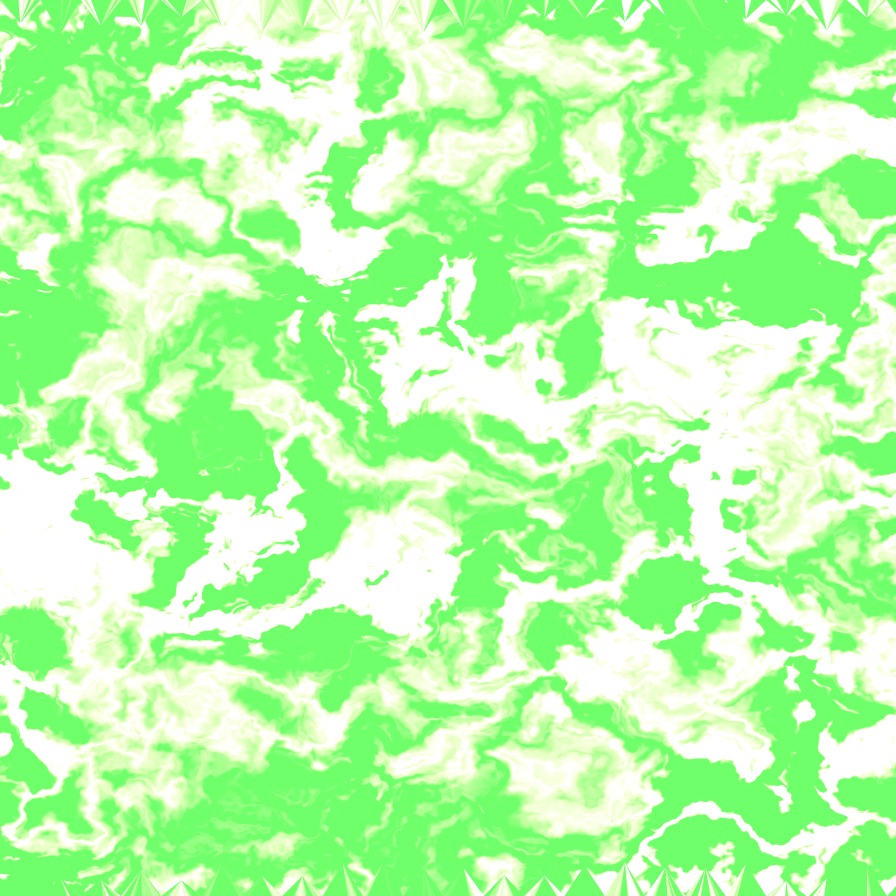
This texture is drawn by a Shadertoy shader. Its source:

```glsl
// Folded, domain-warped marble in bright green and cream white, with fanned wedges along two edges.

const vec3 GREEN = vec3(0.43, 1.0, 0.42);
const vec3 WHITE = vec3(1.0, 1.0, 1.0);
const vec2 CELLS = vec2(11.0, 12.6);    // noise cells across the canvas
const float WARP = 1.8;                 // strength of the domain warp
const float FOLDS = 2.75;               // colour cycles per unit of noise
const float GAIN = 0.52;                // weight of each finer octave
const float MID_TONE = 0.57;            // fold level halfway from green to white
const float SHARP_WIDTH = 0.14;         // fold range of the crispest transitions
const float SOFT_WIDTH = 0.82;          // fold range of the softest transitions
const float RED_CURVE = 1.9;            // red rises earlier than blue
const float WEDGE_WIDTH = 0.045;
const float WEDGE_HEIGHT = 0.038;
const float WEDGE_SPREAD = 0.05;        // how much of the marble a fan spans
const int OCTAVES = 5;
const int SAMPLES = 2;                  // supersampling per axis

float hash(vec2 p) {
    return fract(sin(dot(p, vec2(127.1, 311.7))) * 43758.5453);
}

float valueNoise(vec2 p) {
    vec2 cell = floor(p);
    vec2 f = fract(p);
    f = f * f * (3.0 - 2.0 * f);
    float low = mix(hash(cell), hash(cell + vec2(1.0, 0.0)), f.x);
    float high = mix(hash(cell + vec2(0.0, 1.0)), hash(cell + vec2(1.0, 1.0)), f.x);
    return mix(low, high, f.y);
}

float fbm(vec2 p) {
    float sum = 0.0;
    float total = 0.0;
    float amplitude = 0.5;
    for (int i = 0; i < OCTAVES; i++) {
        sum += amplitude * valueNoise(p);
        total += amplitude;
        amplitude *= GAIN;
        p = p * 2.03 + vec2(17.3, 9.1);
    }
    return sum / total;
}

// Marble tone: 0 is green, 1 is white
float marble(vec2 uv) {
    vec2 p = uv * CELLS;
    vec2 bend = vec2(fbm(p + vec2(3.7, 41.2)), fbm(p + vec2(28.3, 11.9))) - 0.5;
    float field = fbm(p + WARP * bend + vec2(60.5, 23.4));
    float fold = abs(2.0 * fract((field - 0.5) * FOLDS + 0.25) - 1.0);
    float softness = smoothstep(0.2, 0.8, valueNoise(p * 0.7 + bend + 83.0));
    float width = mix(SHARP_WIDTH, SOFT_WIDTH, softness);
    return clamp((fold - MID_TONE) / width + 0.5, 0.0, 1.0);
}

// Near the lower and upper edges, spread the marble into fans from scattered tips
vec2 fanEdges(vec2 uv) {
    float side = step(0.5, uv.y);
    float edge = min(uv.y, 1.0 - uv.y);
    float id = floor(uv.x / WEDGE_WIDTH);
    float center = (id + 0.5) * WEDGE_WIDTH;
    float height = WEDGE_HEIGHT * mix(0.45, 1.0, hash(vec2(id, side + 5.0)));
    float ray = (uv.x - center) / max(height - edge, 0.0005);
    bool inside = edge < height && abs(ray) < 0.5 * WEDGE_WIDTH / height;
    vec2 tip = vec2(center, mix(height, 1.0 - height, side));
    return inside ? tip + vec2(ray * WEDGE_SPREAD, 0.0) : uv;
}

vec3 palette(float tone) {
    float red = 1.0 - pow(1.0 - tone, RED_CURVE);
    return mix(GREEN, WHITE, vec3(red, tone, tone));
}

void mainImage(out vec4 fragColor, in vec2 fragCoord) {
    vec3 color = vec3(0.0);
    for (int j = 0; j < SAMPLES; j++) {
        for (int i = 0; i < SAMPLES; i++) {
            vec2 offset = (vec2(float(i), float(j)) + 0.5) / float(SAMPLES) - 0.5;
            vec2 uv = (fragCoord + offset) / iResolution.xy;
            color += palette(marble(fanEdges(uv)));
        }
    }
    fragColor = vec4(color / float(SAMPLES * SAMPLES), 1.0);
}
```
